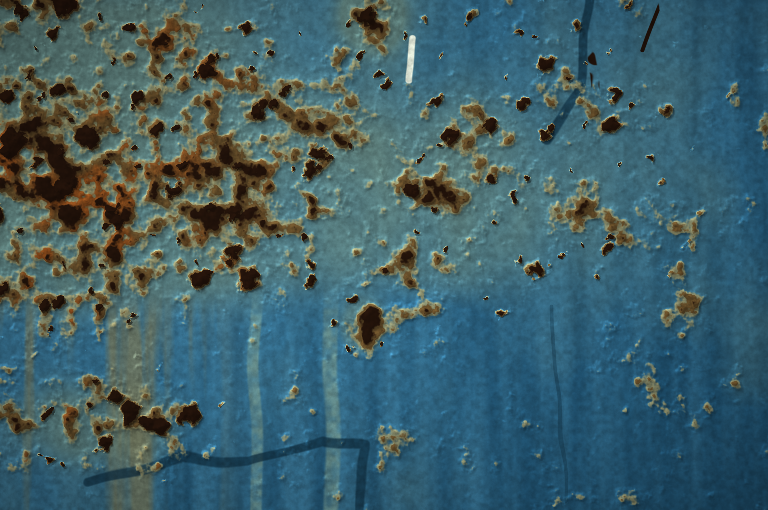
This texture is drawn by a WebGL 2 fragment shader. Its source:

```glsl
#version 300 es
precision highp float;
// Weathered blue painted metal with flaking rust, drips and scratches.
#define BLUE vec3(0.20, 0.415, 0.53)
#define DEEP_BLUE vec3(0.11, 0.29, 0.40)
#define TEAL vec3(0.35, 0.47, 0.45)
#define PALE_EDGE vec3(0.52, 0.50, 0.35)
#define RUST vec3(0.34, 0.26, 0.14)
#define ORANGE vec3(0.50, 0.25, 0.08)
#define PIT vec3(0.12, 0.065, 0.035)
#define PATCH_SCALE 9.0
#define FLAKE_SCALE 36.0
#define SPECK_SCALE 17.0
#define RELIEF 0.75

uniform vec2 u_resolution;
out vec4 fragColor;

vec2 hash2(vec2 p) {
  vec3 q = fract(p.xyx * vec3(0.1031, 0.1030, 0.0973));
  q += dot(q, q.yzx + 33.33);
  return fract((q.xx + q.yz) * q.zy);
}

float noise(vec2 p) {
  vec2 i = floor(p), f = fract(p);
  f = f * f * (3.0 - 2.0 * f);
  float low = mix(hash2(i).x, hash2(i + vec2(1, 0)).x, f.x);
  float high = mix(hash2(i + vec2(0, 1)).x, hash2(i + vec2(1, 1)).x, f.x);
  return mix(low, high, f.y);
}

float fbm(vec2 p) {
  float sum = 0.0, amp = 0.53;
  for (int i = 0; i < 4; i++) {
    sum += amp * noise(p);
    p = mat2(1.6, 1.2, -1.2, 1.6) * p + 7.3;
    amp *= 0.5;
  }
  return sum;
}

// Scattered round chips, one per cell, of varied size
float specks(vec2 p) {
  vec2 cell = floor(p);
  float best = 0.0;
  for (int y = -1; y <= 1; y++)
    for (int x = -1; x <= 1; x++) {
      vec2 c = cell + vec2(x, y), h = hash2(c);
      float size = 0.12 + 0.45 * pow(hash2(c + 91.0).x, 3.0);
      best = max(best, step(0.45, hash2(c + 37.0).y) * (1.0 - smoothstep(0.0, size, length(c + h - p))));
    }
  return best;
}

float blot(vec2 p, vec2 center, vec2 radius) {
  vec2 q = (p - center) / radius;
  return exp(-dot(q, q));
}

// Broad distribution of corrosion
float corrosion(vec2 p) {
  float upper = blot(p, vec2(0.08, 0.70), vec2(0.42, 0.34))
    + 0.50 * blot(p, vec2(0.44, 0.60), vec2(0.19, 0.20))
    + 0.72 * blot(p, vec2(0.84, 0.59), vec2(0.22, 0.18))
    + 0.25 * blot(p, vec2(1.05, 0.74), vec2(0.34, 0.28));
  upper *= smoothstep(0.28, 0.46, p.y + 0.08 * (noise(p * 8.0) - 0.5));
  return upper + 0.72 * blot(p, vec2(0.19, 0.17), vec2(0.19, 0.085))
    + 1.3 * blot(p, vec2(0.73, 0.97), vec2(0.055, 0.06))
    + 1.2 * blot(p, vec2(0.715, 0.355), vec2(0.04, 0.045));
}

float wear(vec2 p, float share) {
  float chips = specks(p * SPECK_SCALE + 0.5 * fbm(p * 60.0));
  return 0.75 * share - 0.2 + 1.25 * (fbm(p * PATCH_SCALE) - 0.5)
    + 1.55 * (fbm(p * FLAKE_SCALE + 4.0) - 0.5)
    + chips * 1.5 * smoothstep(0.0, 0.2, share);
}

float stroke(vec2 p, vec2 a, vec2 b, float width) {
  vec2 d = b - a;
  float dist = length(p - a - d * clamp(dot(p - a, d) / dot(d, d), 0.0, 1.0));
  return 1.0 - smoothstep(width * 0.7, width * 1.2, dist);
}

float drip(vec2 p, float x, float width) {
  float edge = abs(p.x - x + 0.015 * (noise(vec2(x * 50.0, p.y * 7.0)) - 0.5));
  return 1.0 - smoothstep(width * 0.6, width, edge);
}

void main() {
  vec2 p = gl_FragCoord.xy / u_resolution.y;
  vec2 uv = gl_FragCoord.xy / u_resolution;
  float share = corrosion(p);
  float w = wear(p, share);
  float slope = w - wear(p + vec2(-0.003, 0.004), share);
  float grain = fbm(p * 110.0) - 0.5;
  float cloud = fbm(p * vec2(4.0, 2.5) + 2.0);
  float streak = fbm(p * vec2(30.0, 2.5));

  // Paint, faded near corrosion and deep towards the lower right
  vec3 color = mix(BLUE, DEEP_BLUE, smoothstep(0.35, 0.95, 0.45 * uv.x + 0.3 * (1.0 - uv.y) + 0.6 * streak - 0.15));
  float faded = 0.75 * smoothstep(0.05, 0.6, share) + 0.35 * smoothstep(0.35, 1.0, uv.y) * (1.3 - uv.x);
  color = mix(color, TEAL, clamp(faded + 1.3 * (cloud - 0.5), 0.0, 0.95));

  // Runs below the corroded area
  float below = 1.0 - smoothstep(0.34, 0.46, p.y);
  float stain = below * smoothstep(0.42, 0.65, fbm(vec2(p.x * 22.0, p.y * 1.5))) * (1.0 - smoothstep(0.3, 0.5, p.x));
  color = mix(color, PALE_EDGE * 0.9, 0.7 * stain);
  float pale = max(drip(p, 0.50, 0.014), drip(p, 0.65, 0.018)) * below;
  color = mix(color, TEAL * 1.15, pale * (0.3 + 0.6 * noise(p * 90.0)));

  // Dark brushed line and fine scratches
  vec2 q = p + 0.016 * (vec2(noise(p * 14.0), noise(p * 14.0 + 9.0)) - 0.5);
  const vec2 path[6] = vec2[6](vec2(0.17, 0.06), vec2(0.36, 0.105), vec2(0.49, 0.095),
    vec2(0.63, 0.14), vec2(0.71, 0.125), vec2(0.71, -0.02));
  float line = 0.0;
  for (int i = 0; i < 5; i++) line = max(line, stroke(q, path[i], path[i + 1], 0.010));
  line = max(line, stroke(q, vec2(1.15, 1.0), vec2(1.14, 0.83), 0.009));
  line = max(line, stroke(q, vec2(1.14, 0.83), vec2(1.08, 0.73), 0.010));
  line = max(line, 0.5 * stroke(q, vec2(1.08, 0.40), vec2(1.11, 0.02), 0.004));
  color = mix(color, vec3(0.06, 0.18, 0.25), 0.75 * line);

  // Flaked layers: pale rim, rust, then dark pits
  float rim = smoothstep(0.26, 0.42, w), bare = smoothstep(0.44, 0.54, w), pit = smoothstep(0.64, 0.80, w);
  float warm = smoothstep(0.45, 0.7, fbm(p * 13.0 + 20.0)) * (1.0 - smoothstep(0.1, 0.7, p.x));
  color = mix(color, PALE_EDGE, 0.85 * rim);
  color = mix(color, mix(RUST, ORANGE, 0.8 * warm), bare);
  color = mix(color, PIT, pit);
  float raised = smoothstep(-0.15, 0.35, w) * (1.0 - 0.7 * pit);
  color *= 1.0 + clamp(slope * RELIEF * 2.2, -0.5, 0.5) * raised;

  // Bare white nick and dark gouges
  color = mix(color, vec3(0.85, 0.88, 0.82), stroke(q, vec2(0.815, 0.92), vec2(0.805, 0.845), 0.006));
  float gouge = max(stroke(q, vec2(1.295, 1.0), vec2(1.26, 0.90), 0.004), stroke(q, vec2(1.16, 0.89), vec2(1.17, 0.82), 0.008));
  color = mix(color, PIT, gouge * smoothstep(0.3, 0.5, noise(p * 60.0)));

  // Surface grain and darkened corners
  color *= 1.0 + 0.35 * grain;
  vec2 corner = uv - 0.5;
  color *= 1.07 - 0.85 * pow(dot(corner, corner), 1.3);
  fragColor = vec4(clamp(color, 0.0, 1.0), 1.0);
}
```
